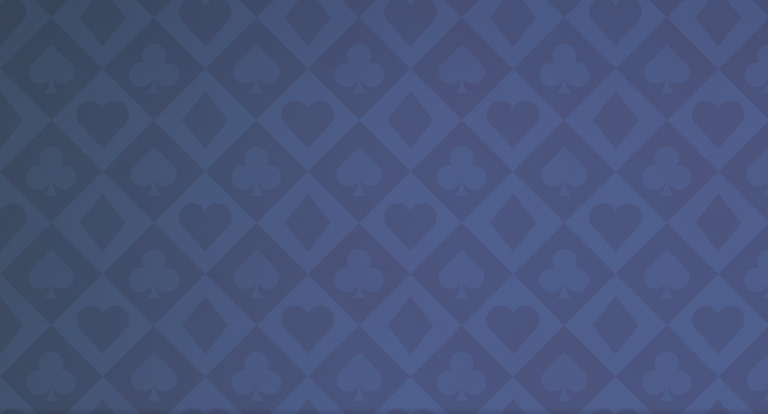
This pattern is drawn by a Shadertoy shader. Its source:

```glsl
float hash(vec2 p) {
    vec3 q = fract(vec3(p.xyx) * 0.1031);
    q += dot(q, q.yzx + 33.33);
    return fract((q.x + q.y) * q.z);
}

float valueNoise(vec2 p) {
    vec2 i = floor(p), f = fract(p);
    f = f * f * (3.0 - 2.0 * f);
    return mix(mix(hash(i), hash(i + vec2(1, 0)), f.x),
               mix(hash(i + vec2(0, 1)), hash(i + vec2(1, 1)), f.x), f.y);
}

// Circle at the origin drawn out to a sharp tip
float teardrop(vec2 p, vec2 tip, float radius) {
    float len = length(tip);
    vec2 axis = tip / len;
    vec2 q = vec2(abs(dot(p, vec2(axis.y, -axis.x))), dot(p, axis));
    float slope = radius / len, rise = sqrt(1.0 - slope * slope);
    float along = dot(q, vec2(-slope, rise));
    if (along < 0.0) return length(q) - radius;
    if (along > rise * len) return length(q - vec2(0, len));
    return dot(q, vec2(rise, slope)) - radius;
}

// Two mirrored teardrops sharing one tip
float twinLobes(vec2 p, vec2 lobe, float tipY, float radius) {
    vec2 tip = vec2(0, tipY) - lobe;
    return teardrop(vec2(abs(p.x), p.y) - lobe, tip, radius);
}

float flaredStem(vec2 p) {
    float t = clamp((-0.06 - p.y) / 0.175, 0.0, 1.0);
    return max(abs(p.x) - 0.012 - 0.055 * t * t * t, abs(p.y + 0.147) - 0.088);
}

float heart(vec2 p) {
    return twinLobes(p, vec2(0.122, 0.055), -0.28, 0.135);
}

float pip(vec2 p) {
    return (abs(p.x) / 0.225 + abs(p.y) / 0.285 - 1.0) * 0.176;
}

float spade(vec2 p) {
    return min(twinLobes(p, vec2(0.108, -0.03), 0.24, 0.115), flaredStem(p));
}

float club(vec2 p) {
    float top = length(p - vec2(0, 0.125)) - 0.118;
    float side = length(vec2(abs(p.x), p.y) - vec2(0.124, -0.058)) - 0.118;
    float core = length(p) - 0.06;
    return min(min(top, side), min(core, flaredStem(p)));
}

float fill(float d, float soft) {
    return 1.0 - smoothstep(-soft, soft, d);
}

void mainImage(out vec4 fragColor, in vec2 fragCoord) {
    vec2 uv = fragCoord / iResolution.xy;
    vec2 p = fragCoord / iResolution.y * 4.035 - vec2(0, 2.864);
    float soft = 3.2 / iResolution.y;

    // Pale diamonds hold hearts and pips in alternation
    vec2 paleId = floor(p + 0.5);
    vec2 pale = p - paleId;
    float lattice = (abs(pale.x) + abs(pale.y) - 0.5) * 0.7071;
    float redSuit = mod(paleId.x + paleId.y, 2.0) > 0.5 ? heart(pale) : pip(pale);

    // Deep diamonds hold spades and clubs in alternation
    vec2 deepId = floor(p);
    vec2 deep = p - deepId - 0.5;
    float blackSuit = mod(deepId.x + deepId.y, 2.0) < 0.5 ? spade(deep) : club(deep);

    float tone = fill(lattice, soft) * (1.0 - 0.95 * fill(redSuit, soft));
    tone += 0.8 * fill(blackSuit, soft);

    // Light falls off to the left and slightly to the top
    float glow = smoothstep(-0.12, 0.62, uv.x - 0.12 * (uv.y - 0.5));
    vec3 deepColor = mix(vec3(0.228, 0.283, 0.365), vec3(0.296, 0.331, 0.495), glow);
    vec3 paleColor = mix(vec3(0.25, 0.313, 0.41), vec3(0.309, 0.369, 0.553), glow);
    vec3 color = mix(deepColor, paleColor, tone);
    color *= 1.0 - 0.06 * smoothstep(0.65, 1.05, uv.y);
    color *= 1.0 - 0.1 * (1.0 - smoothstep(0.0, 0.018, uv.y));

    // Faint cloudy wear and cloth grain
    float wear = valueNoise(p * 1.3 + 7.0) + 0.5 * valueNoise(p * vec2(9, 3)) - 0.75;
    color += wear * vec3(-0.008, 0.008, 0.012);
    color += 0.006 * (valueNoise(p * 60.0) - 0.5);

    fragColor = vec4(color, 1.0);
}
```
